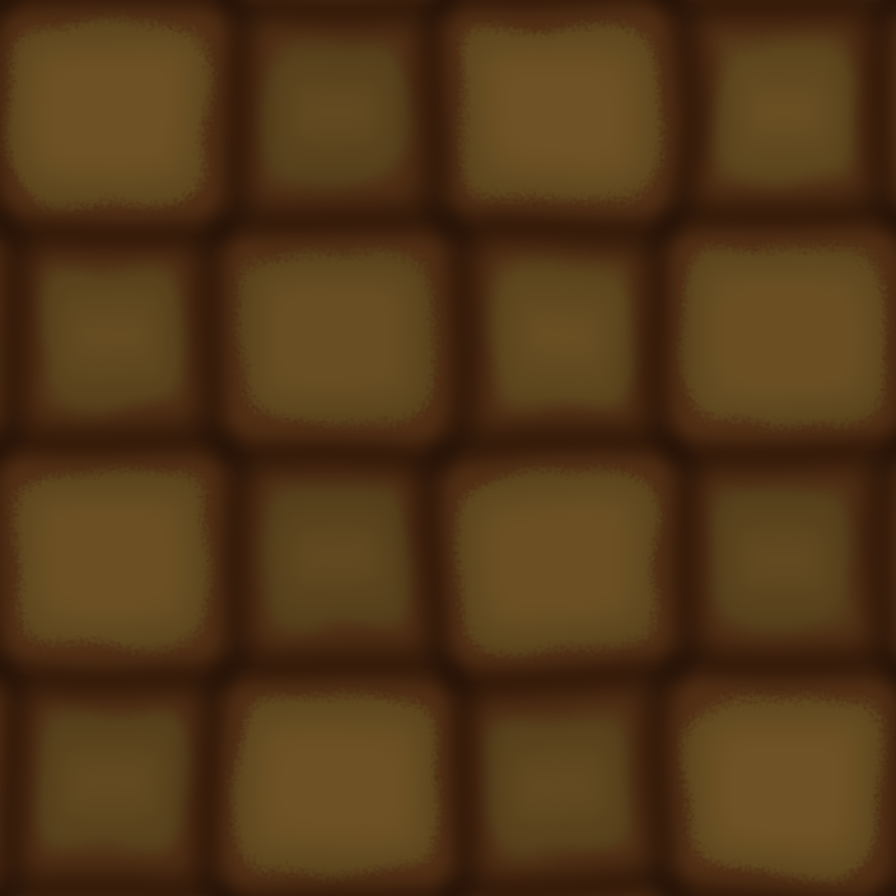
Write a WebGL 1 fragment shader that draws this pattern.

```glsl
precision highp float;
// Soft brown basket weave: four by four cells, alternately raised and sunken.

uniform vec2 u_resolution;

const float PI = 3.14159265;
const float CELLS = 4.0;

const vec3 CROSSING = vec3(0.14, 0.07, 0.025);
const vec3 GROOVE = vec3(0.215, 0.11, 0.04);
const vec3 RIM = vec3(0.32, 0.185, 0.08);
const vec3 FACE_EDGE = vec3(0.355, 0.265, 0.11);
const vec3 FACE_CENTER = vec3(0.43, 0.318, 0.142);

vec2 hash2(vec2 p) {
  p = vec2(dot(p, vec2(127.1, 311.7)), dot(p, vec2(269.5, 183.3)));
  return fract(sin(p) * 43758.55) * 2.0 - 1.0;
}

float gradientNoise(vec2 p) {
  vec2 i = floor(p);
  vec2 f = fract(p);
  vec2 u = f * f * f * (f * (f * 6.0 - 15.0) + 10.0);
  vec2 x = vec2(1.0, 0.0);
  float bottom = mix(dot(hash2(i), f), dot(hash2(i + x), f - x), u.x);
  float top = mix(dot(hash2(i + x.yx), f - x.yx), dot(hash2(i + 1.0), f - 1.0), u.x);
  return mix(bottom, top, u.y);
}

// Square wave with period two and softened flips at the integers.
vec2 softSquare(vec2 p) {
  vec2 s = sin(PI * p);
  return s / sqrt(s * s + 0.12);
}

// Widens raised cells, narrows sunken ones and makes the grooves wander.
vec2 weaveWarp(vec2 p) {
  vec2 shift = vec2(0.07, 0.03) * cos(PI * p) * softSquare(p.yx);
  vec2 wander = vec2(gradientNoise(p * 1.3 + 7.3), gradientNoise(p * 1.3 + 31.7));
  return p - shift + 0.06 * wander;
}

// Depth inside a unit cell with rounded corners: 0 at its border, 0.5 in its middle.
float cellDepth(vec2 f, float sideRatio) {
  vec2 c = abs(f - 0.5);
  c.y = 0.5 - (0.5 - c.y) * sideRatio;
  vec2 c2 = c * c;
  return 0.5 - pow(dot(c2 * c2, c) + 1e-6, 0.2);
}

vec3 faceColor(float depth, float raised, float tone) {
  float glow = smoothstep(0.08, mix(0.46, 0.32, raised), depth);
  return mix(FACE_EDGE, FACE_CENTER, glow) * mix(0.96, 1.0, raised) * (1.0 + 0.04 * tone);
}

vec3 weave(vec2 p) {
  vec2 q = weaveWarp(p);
  vec2 id = floor(q);
  vec2 f = fract(q);
  float raised = mod(id.x + id.y, 2.0);

  // Worn, grainy border between rim and face, strongest on raised cells.
  float depth = cellDepth(f, mix(0.76, 0.9, raised));
  float wear = 0.07 * gradientNoise(p * 3.1 + 13.0);
  float grain = 0.035 * gradientNoise(p * 48.0) + 0.02 * gradientNoise(p * 90.0);
  float worn = depth + wear + grain * mix(0.3, 1.0, raised);
  float face = smoothstep(mix(0.055, 0.085, raised), mix(0.17, 0.155, raised), worn);
  vec3 color = mix(RIM, faceColor(depth, raised, hash2(id + 3.0).x), face);

  // Blurred grooves, broader on the sunken side.
  vec2 border = (0.5 - abs(f - 0.5)) / mix(0.105, 0.08, raised);
  vec2 groove = exp(-border * border);
  float line = 1.0 - (1.0 - groove.x) * (1.0 - groove.y);
  color = mix(color, GROOVE, line);
  return mix(color, CROSSING, 0.75 * groove.x * groove.y);
}

void main() {
  vec2 uv = gl_FragCoord.xy / u_resolution;
  gl_FragColor = vec4(weave(uv * CELLS), 1.0);
}
```
